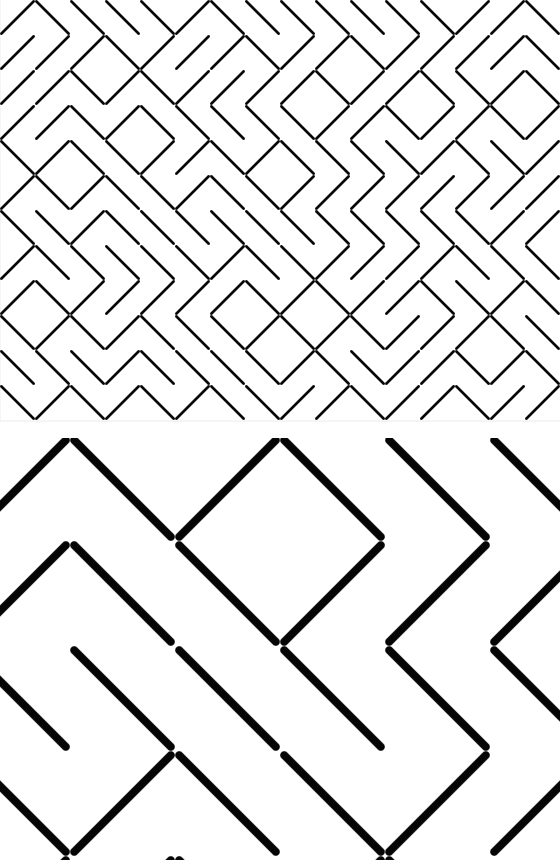
Top: the whole. Bottom: its middle third, enlarged.
Reproduce this pattern procedurally as a Shadertoy shader.

```glsl
float hash(vec2 p) {
    vec3 q = fract(p.xyx * vec3(0.1031, 0.1030, 0.0973));
    q += dot(q, q.yzx + 33.33);
    return fract((q.x + q.y) * q.z);
}

float segmentDistance(vec2 p, vec2 a, vec2 b) {
    vec2 ab = b - a;
    float t = clamp(dot(p - a, ab) / dot(ab, ab), 0.0, 1.0);
    return length(p - a - ab * t);
}

void mainImage(out vec4 fragColor, in vec2 fragCoord) {
    // Sixteen cells across, rows counted down from the top edge
    float pixel = 16.0 / iResolution.x;
    vec2 grid = vec2(fragCoord.x, iResolution.y - fragCoord.y) * pixel;
    vec2 cell = floor(grid);
    vec2 local = fract(grid);

    // Mirror half of the cells at random to flip their diagonal
    if (hash(cell + 7.0) < 0.5) local.x = 1.0 - local.x;

    // Short round-capped stroke, leaving a small gap at each corner
    float stroke = segmentDistance(local, vec2(0.04), vec2(0.96)) - 0.038;
    float ink = 1.0 - smoothstep(-0.75 * pixel, 0.75 * pixel, stroke);

    // Faint grey margin along the left side and below the last row
    float margin = max(step(grid.x, 0.03), step(12.0, grid.y));
    ink *= step(grid.y, 12.0);

    vec3 paper = vec3(1.0 - 0.04 * margin);
    vec3 black = vec3(0.02);
    fragColor = vec4(mix(paper, black, ink), 1.0);
}
```
